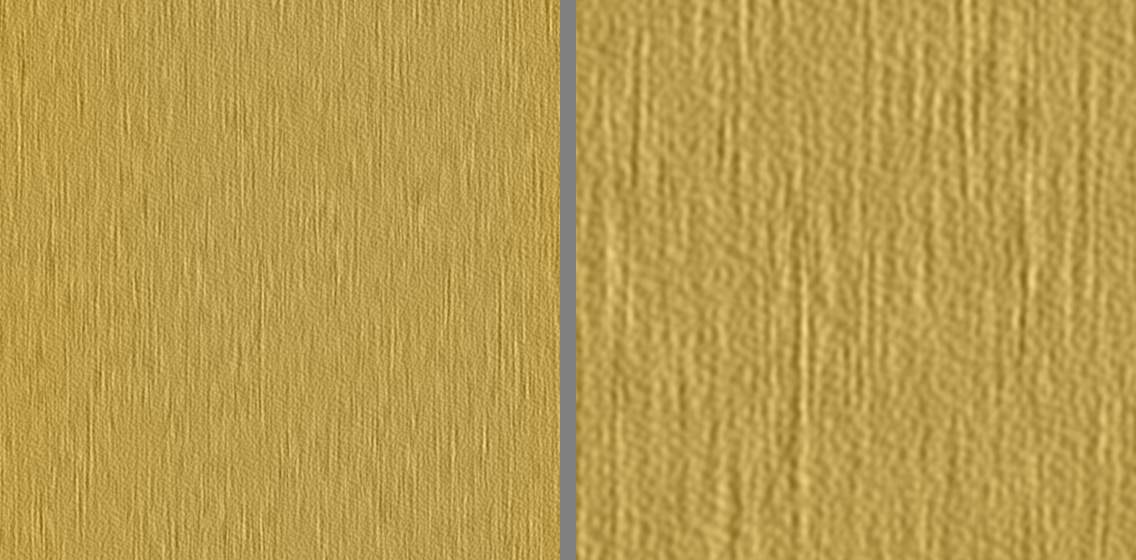
Left: the whole. Right: its middle third, enlarged.
This texture is drawn by a three.js fragment shader. Its source:

```glsl
// Brushed golden surface: short vertical streaks and fine grain form a height
// map of gradient noise, which is embossed by light from the side into thin
// bright and dark line pairs. A faint broad drift warms the left and right.

varying vec2 vUv;

const vec3 GOLD = vec3(0.724, 0.614, 0.312);
const vec3 SHADE_STEP = vec3(0.046, 0.046, 0.045);   // colour change per unit of relief
const vec3 WARM_SHIFT = vec3(0.014, -0.004, -0.030); // tint at the sides

const vec2 LONG_STREAKS = vec2(163.0, 6.5);    // cells across and up
const vec2 SHORT_STREAKS = vec2(147.0, 21.0);
const vec2 GRAIN = vec2(190.0, 160.0);
const float LONG_WEIGHT = 2.2;
const float SHORT_WEIGHT = 2.0;
const float GRAIN_WEIGHT = 2.3;
const float GRAIN_TURN = 0.45;      // radians, keeps grain off the pixel grid
const vec2 LIGHT_STEP = vec2(0.0042, 0.0012); // emboss offset, mostly sideways
const float STREAK_WOBBLE = 0.0014; // sideways wander
const float STREAK_STAGGER = 0.10;  // uneven streak ends
const float PATCHINESS = 1.2;       // how much streak strength varies

float hash(vec2 p) {
  vec3 q = fract(vec3(p.xyx) * 0.1031);
  q += dot(q, q.yzx + 33.33);
  return fract((q.x + q.y) * q.z);
}

// Dot product of a random unit gradient with the offset from its corner
float cornerSlope(vec2 corner, vec2 offset) {
  float angle = 6.28319 * hash(corner);
  return dot(vec2(cos(angle), sin(angle)), offset);
}

float gradientNoise(vec2 p) {
  vec2 i = floor(p);
  vec2 f = p - i;
  vec2 u = f * f * f * (f * (f * 6.0 - 15.0) + 10.0);
  vec2 e = vec2(1.0, 0.0);
  float low = mix(cornerSlope(i, f), cornerSlope(i + e, f - e), u.x);
  float high = mix(cornerSlope(i + e.yx, f - e.yx),
                   cornerSlope(i + e.xx, f - e.xx), u.x);
  return mix(low, high, u.y);
}

// Bends the streaks a little and staggers their ends
vec2 wander(vec2 p) {
  float sideways = gradientNoise(p * vec2(31.0, 13.0) + 40.3);
  float lengthways = gradientNoise(p * vec2(67.0, 3.0) + 91.7);
  return p + vec2(STREAK_WOBBLE * sideways, STREAK_STAGGER * lengthways);
}

float streakHeight(vec2 p) {
  return LONG_WEIGHT * gradientNoise(p * LONG_STREAKS + 7.1)
       + SHORT_WEIGHT * gradientNoise(p * SHORT_STREAKS + 203.6);
}

float grainHeight(vec2 p) {
  float c = cos(GRAIN_TURN);
  float s = sin(GRAIN_TURN);
  vec2 turned = mat2(c, s, -s, c) * (p * GRAIN) + 300.0;
  return GRAIN_WEIGHT * gradientNoise(turned);
}

// Height differences along the light, so only the fine lines remain
float relief(vec2 p) {
  vec2 q = wander(p);
  vec2 sideStep = vec2(LIGHT_STEP.x, 0.0);
  float streaks = streakHeight(q) - streakHeight(q + sideStep);
  float strength = 1.0 + PATCHINESS * gradientNoise(p * vec2(37.0, 7.0) + 15.2);
  float grain = grainHeight(p) - grainHeight(p + LIGHT_STEP);
  return streaks * strength + grain;
}

// Warmth rises to the sides, more widely on the left
float warmth(vec2 p) {
  float left = 1.0 - smoothstep(0.0, 0.45, p.x);
  float right = smoothstep(0.85, 1.05, p.x);
  float drift = gradientNoise(p * vec2(3.0, 4.0) + 5.4);
  return 0.9 * max(left, right) + 0.4 * drift;
}

void main() {
  vec3 colour = GOLD + SHADE_STEP * relief(vUv) + WARM_SHIFT * warmth(vUv);
  gl_FragColor = vec4(clamp(colour, 0.0, 1.0), 1.0);
}
```
